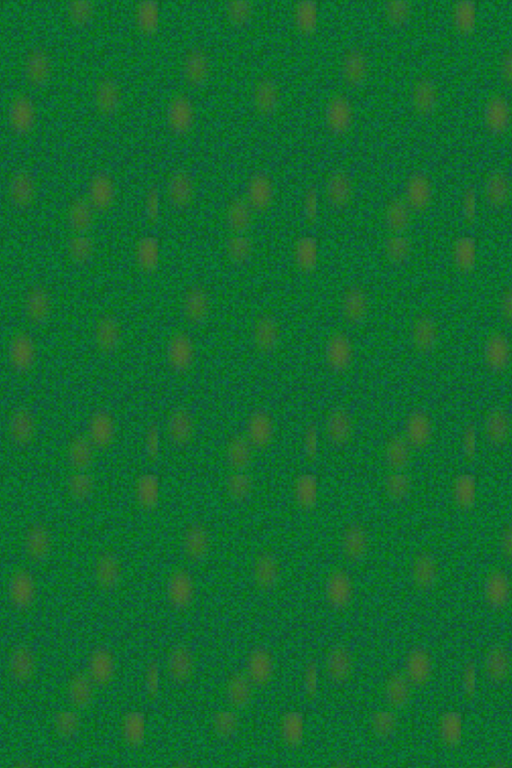
Reproduce this pattern procedurally as a Shadertoy shader.

```glsl
// Grainy green turf with a repeating tile of soft, faded brown patches.

const vec2 TILE_SIZE = vec2(0.2064, 0.3090);   // in canvas heights
const vec2 GRAIN_CELLS = vec2(78.0, 117.0);    // per tile
const vec2 BROAD_CELLS = vec2(2.0, 3.0);       // per tile
const float PATCH_RADIUS = 0.115;              // in tile units
const float LAST_ROW = 3.0;
const float LAST_ROW_SHIFT = 0.087;
const vec3 TURF_COLOR = vec3(0.050, 0.412, 0.182);
const vec3 PATCH_COLOR = vec3(0.28, 0.425, 0.19);

// Each patch: centre x, centre y, strength, relative width.
const int PATCH_COUNT = 9;
const vec4 PATCHES[PATCH_COUNT] = vec4[](
    vec4(0.51, 0.038, 0.55, 1.0),
    vec4(0.94, 0.070, 0.90, 1.0),
    vec4(0.24, 0.290, 0.58, 1.0),
    vec4(0.68, 0.412, 0.55, 1.0),
    vec4(0.14, 0.490, 0.90, 1.0),
    vec4(0.14, 0.804, 0.58, 1.0),
    vec4(0.64, 0.815, 0.88, 1.0),
    vec4(0.51, 0.915, 0.60, 1.0),
    vec4(0.97, 0.868, 0.55, 0.6)
);

float hash(vec2 cell) {
    return fract(sin(dot(cell, vec2(127.1, 311.7))) * 43758.5453);
}

float wrappedHash(vec2 cell, vec2 period, float seed) {
    return hash(mod(cell, period) + seed);
}

// Value noise that joins up at the tile borders.
float tileNoise(vec2 tile, vec2 period, float seed) {
    vec2 p = tile * period;
    vec2 cell = floor(p);
    vec2 f = fract(p);
    vec2 blend = f * f * (3.0 - 2.0 * f);
    float a = wrappedHash(cell, period, seed);
    float b = wrappedHash(cell + vec2(1.0, 0.0), period, seed);
    float c = wrappedHash(cell + vec2(0.0, 1.0), period, seed);
    float d = wrappedHash(cell + vec2(1.0, 1.0), period, seed);
    return mix(mix(a, b, blend.x), mix(c, d, blend.x), blend.y);
}

float softPatch(vec2 p, vec4 spot) {
    vec2 offset = (p - spot.xy) / (PATCH_RADIUS * vec2(spot.w, 1.0));
    return spot.z * (1.0 - smoothstep(0.05, 1.0, length(offset)));
}

// Patches are clipped at the tile borders, with a narrow soft edge.
float patchCover(vec2 tile) {
    float clear = 1.0;
    for (int i = 0; i < PATCH_COUNT; i++) {
        clear *= 1.0 - softPatch(tile, PATCHES[i]);
    }
    vec2 border = smoothstep(0.0, 0.01, min(tile, 1.0 - tile));
    return (1.0 - clear) * border.x * border.y;
}

vec3 turf(vec2 tile) {
    float greenGrain = tileNoise(tile, GRAIN_CELLS, 3.0) - 0.5;
    float blueGrain = tileNoise(tile, GRAIN_CELLS, 211.0) - 0.5;
    float broad = tileNoise(tile, BROAD_CELLS, 17.0) - 0.5;
    vec3 color = TURF_COLOR;
    color += vec3(-0.04, 0.20, -0.06) * greenGrain;
    color += vec3(0.01, -0.03, 0.20) * blueGrain;
    color += vec3(-0.01, 0.03, -0.02) * broad;
    return color;
}

void mainImage(out vec4 fragColor, in vec2 fragCoord) {
    // Measure down from the top edge, in canvas heights.
    vec2 p = vec2(fragCoord.x, iResolution.y - fragCoord.y) / iResolution.y;

    // Repeat the tile; the cut-off bottom row slides sideways.
    vec2 grid = (p + vec2(0.0, 0.0013)) / TILE_SIZE;
    grid.x += LAST_ROW_SHIFT * step(LAST_ROW, grid.y);
    vec2 tile = fract(grid);

    // Fade the patches into the turf, keeping some grain visible.
    vec3 ground = turf(tile);
    vec3 worn = PATCH_COLOR + 0.5 * (ground - TURF_COLOR);
    fragColor = vec4(mix(ground, worn, patchCover(tile)), 1.0);
}
```
